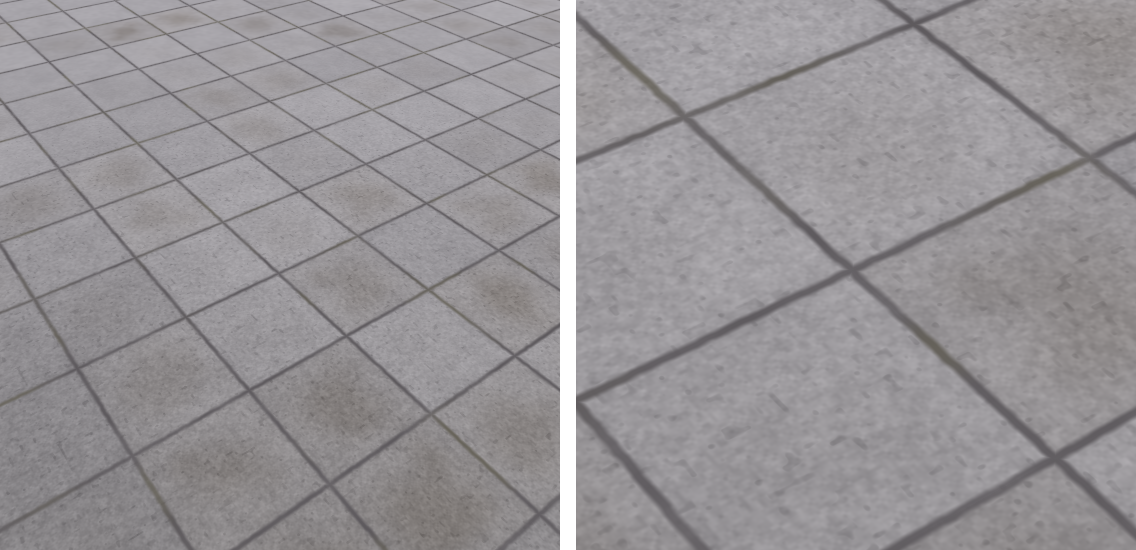
Left: the whole. Right: its middle third, enlarged.
This texture is drawn by a Shadertoy shader. Its source:

```glsl
// Grey concrete paving slabs seen in perspective. A projective matrix maps the
// canvas to slab units, where each cell gets joints, its own tone, a stain and
// grain that fades out as slabs shrink with distance.

float hash(vec2 p) {
    vec3 q = fract(p.xyx * 0.1031);
    q += dot(q, q.yzx + 33.33);
    return fract((q.x + q.y) * q.z);
}

float noise(vec2 p) {
    vec2 i = floor(p), f = fract(p);
    f = f * f * (3.0 - 2.0 * f);
    return mix(mix(hash(i), hash(i + vec2(1, 0)), f.x),
               mix(hash(i + vec2(0, 1)), hash(i + vec2(1, 1)), f.x), f.y);
}

// Zero-centred noise, faded once its cells become smaller than a pixel
float grain(vec2 p, float freq, float footprint) {
    return (noise(p * freq) - 0.5) * (1.0 - smoothstep(0.5, 1.6, freq * footprint));
}

// Canvas position to slab units: two vanishing points and one slab corner
vec2 toGround(vec2 p) {
    mat3 view = mat3(0.0757 * vec3(2.509, 1.471, 1.0),
                    -0.0995 * vec3(-0.599, 1.532, 1.0),
                     vec3(0.4974, 0.5027, 1.0));
    vec3 g = inverse(view) * vec3(p, 1.0);
    return g.xy / g.z;
}

void mainImage(out vec4 fragColor, in vec2 fragCoord) {
    vec2 p = fragCoord / iResolution.xy;
    vec2 ground = toGround(p);
    vec2 dx = dFdx(ground), dy = dFdy(ground);
    vec2 pixel = sqrt(dx * dx + dy * dy);
    float footprint = max(pixel.x, pixel.y);

    vec2 slab = floor(ground);
    vec2 local = ground - slab - 0.5;

    // Slab tone: paler far away, varied from slab to slab
    vec3 color = mix(vec3(0.567, 0.557, 0.567), vec3(0.660, 0.650, 0.672), p.y);
    color += 0.038 * (hash(slab + 17.0) - 0.5);
    color -= 0.045 * smoothstep(0.55, 0.0, length(p - vec2(0.0, 0.22)));

    // Warm damp stain around the middle of some slabs
    float amount = pow(hash(slab + 5.3), 2.5);
    float ragged = length(local) + 0.28 * (noise(ground * 4.0) - 0.5);
    float stain = amount * smoothstep(0.52, 0.05, ragged);
    color -= stain * vec3(0.075, 0.083, 0.100);
    color -= amount * vec3(0.008, 0.012, 0.020);

    // Broad mottling, then fine aggregate and dark pits
    color += 0.028 * (noise(ground * 3.1 + 40.0) - 0.5);
    color += 0.024 * grain(ground, 13.0, footprint);
    color += 0.060 * grain(ground + 7.0, 38.0, footprint);
    color += 0.050 * grain(ground + 3.0, 75.0, footprint);
    float pits = smoothstep(0.27, 0.45, grain(ground + 11.0, 31.0, footprint));
    color -= 0.055 * pits;

    // Joints with slightly ragged edges and uneven dirt
    vec2 wobble = 0.008 * vec2(noise(ground * 24.0) - 0.5, noise(ground * 24.0 + 60.0) - 0.5);
    vec2 edge = 0.5 - abs(local + wobble);
    vec2 soft = 0.009 + 0.75 * pixel;
    vec2 cover = 1.0 - smoothstep(0.017 - soft, 0.017 + soft, edge);
    float joint = max(cover.x, cover.y);
    joint *= 0.72 + 0.28 * noise(ground * 5.0 + 23.0);

    // Grime beside the joints, then mossy grey fill
    float grime = 1.0 - smoothstep(0.0, 0.10, min(edge.x, edge.y));
    color -= 0.018 * grime;
    vec3 fill = mix(vec3(0.365, 0.350, 0.365), vec3(0.400, 0.385, 0.345),
                    smoothstep(0.5, 0.9, noise(ground * 2.3 + 9.0)));
    color = mix(color, fill, joint);

    fragColor = vec4(color, 1.0);
}
```
